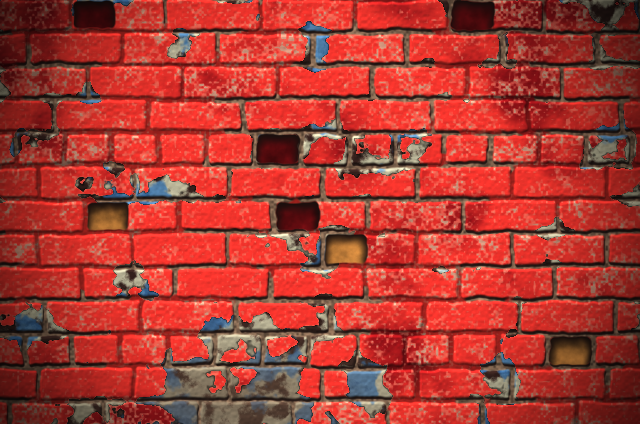
This texture is drawn by a Shadertoy shader. Its source:

```glsl
// A weathered brick wall under peeling red paint: warped courses of long bricks with
// two header courses. Noise decides where paint bridges the joints or flakes off;
// a stratified hash knocks out half bricks, and relief lighting finishes the surface.

#define BRICK_W 0.2235    // brick pitch, in canvas heights
#define ROW_H 0.079       // course pitch
#define TOP_JOINT 0.0745  // depth of the first bed joint
#define JOINT 0.0056      // half width of a joint
#define PEEL_LEVEL 0.71   // higher keeps more paint
#define HOLE_BLOCK 5.0    // one hole per block of half bricks
#define RELIEF 0.85       // strength of the lighting

const vec3 RED = vec3(0.93, 0.20, 0.17), DEEP_RED = vec3(0.56, 0.07, 0.09);
const vec3 SALMON = vec3(0.93, 0.48, 0.39), SOOT = vec3(0.13, 0.08, 0.07);
const vec3 MORTAR = vec3(0.47, 0.37, 0.29), CREAM = vec3(0.71, 0.69, 0.58);
const vec3 OCHRE = vec3(0.66, 0.43, 0.20), BLUE = vec3(0.20, 0.42, 0.64);

// Joint position of each course, in bricks from the centre line
const float SHIFT[13] = float[](0.37, -0.08, 0.55, 0.19, 0.30, 0.03, 0.51,
                                0.03, -0.52, 0.11, -0.11, 0.03, -0.28);

float hash(vec2 p) {
    vec3 q = fract(p.xyx * 0.1031);
    q += dot(q, q.yzx + 33.33);
    return fract((q.x + q.y) * q.z);
}

float noise(vec2 p) {
    vec2 i = floor(p), f = fract(p);
    f = f * f * (3.0 - 2.0 * f);
    return mix(mix(hash(i), hash(i + vec2(1, 0)), f.x),
               mix(hash(i + vec2(0, 1)), hash(i + vec2(1, 1)), f.x), f.y);
}

float fbm(vec2 p) {
    float sum = 0.0, amp = 0.516;
    for (int i = 0; i < 5; i++) {
        sum += amp * noise(p);
        p = mat2(1.6, 1.2, -1.2, 1.6) * p + 17.3;
        amp *= 0.5;
    }
    return sum;
}

float box(vec2 p, vec2 halfSize, float radius) {
    vec2 q = abs(p) - halfSize + radius;
    return length(max(q, 0.0)) + min(max(q.x, q.y), 0.0) - radius;
}

// Signed distance to the brick; also its id, the local half brick and the hole distance
float bricks(vec2 p, out vec2 id, out vec2 halfPos, out float hole) {
    p += 0.007 * (vec2(noise(p * 16.0), noise(p * 16.0 + 40.0)) - 0.5);
    p += 0.004 * (vec2(noise(p * 70.0), noise(p * 70.0 + 90.0)) - 0.5);
    float v = (1.0 - p.y - TOP_JOINT) / ROW_H + 1.0;
    float row = clamp(floor(v), 0.0, 12.0);
    float x = p.x / BRICK_W - SHIFT[int(row)];
    float split = mod(row, 6.0) == 4.0 ? 2.0 : 1.0;
    id = vec2(floor(x * split), row);

    // Pick one half brick in every block to be missing
    vec2 cell = vec2(floor(x * 2.0), row);
    vec2 block = floor(cell / HOLE_BLOCK);
    vec2 pick = floor(HOLE_BLOCK * vec2(hash(block + 31.0), hash(block + 57.0)));
    vec2 halfSize = vec2(BRICK_W * 0.5, ROW_H);
    halfPos = fract(vec2(x * 2.0, v)) - 0.5;
    hole = cell - block * HOLE_BLOCK == pick
         ? box(halfPos * halfSize, halfSize * 0.5 - 0.006, 0.012) : 1.0;

    vec2 size = vec2(BRICK_W / split, ROW_H);
    vec2 local = (fract(vec2(x * split, v)) - 0.5) * size;
    return box(local, size * 0.5 - JOINT * (0.65 + 0.7 * hash(id + 11.0)), 0.006);
}

float relief(vec2 p) {
    vec2 id, halfPos;
    float hole, d = bricks(p, id, halfPos, hole);
    return 0.6 * fbm(p * 22.0) + 0.3 * noise(p * 130.0) - smoothstep(-0.006, 0.004, d);
}

void mainImage(out vec4 fragColor, in vec2 fragCoord) {
    vec2 p = (fragCoord - vec2(0.5 * iResolution.x, 0.0)) / iResolution.y;
    vec2 c = p - vec2(0.0, 0.5);
    float px = 1.2 / iResolution.y;
    vec2 id, halfPos, aboveId, abovePos;
    float hole, aboveHole;
    float d = bricks(p, id, halfPos, hole);
    float above = bricks(p + vec2(-0.002, 0.006), aboveId, abovePos, aboveHole);
    float joint = smoothstep(-px, px, d);
    float grain = noise(p * 170.0), mottled = fbm(p * 34.0);
    float centre = exp(-4.0 * dot(c, c));

    // Red paint: deep patches, scuffs and pale specks
    vec3 paint = mix(DEEP_RED, RED, smoothstep(0.22, 0.50, fbm(p * 6.0 + 5.0)));
    float scuff = 0.45 * grain + 0.55 * mottled + 0.16 * hash(id);
    paint = mix(paint, SALMON, 0.65 * smoothstep(0.56, 0.78, scuff));
    paint = mix(paint, CREAM, 0.6 * smoothstep(0.79, 0.85, scuff));
    paint *= 1.0 - 0.35 * joint;

    // Older coats and bare masonry under the flakes
    vec2 wornPos = (p - vec2(-0.20, 0.06)) / vec2(0.34, 0.13);
    float worn = exp(-dot(wornPos, wornPos));
    vec3 under = mix(SOOT * 1.5, CREAM, smoothstep(0.34, 0.56, mottled));
    under = mix(under, BLUE, 0.8 * smoothstep(0.57, 0.65, fbm(p * 13.0 + 70.0)));
    under = mix(under, MORTAR * 0.8, 0.65 * worn);

    // Flakes start at brick edges, with a pale lip and a shadow under it
    float peel = fbm(p * 9.0 + 23.0) + 0.19 * worn + 0.03 * centre
               + 0.10 * smoothstep(-0.014, 0.0, d) - PEEL_LEVEL;
    under *= mix(0.45, 1.0, smoothstep(0.0, 0.025, peel));
    vec3 col = mix(paint, SALMON, 0.55 * smoothstep(-0.014, 0.0, peel));
    col = mix(col, under, smoothstep(-0.004, 0.004, peel));

    // Open joints, shaded by the brick above
    float bare = fbm(p * 5.0 + 61.0) + 0.13 * centre - 0.05;
    float open = joint * max(smoothstep(0.47, 0.50, bare), smoothstep(0.0, 0.01, peel));
    vec3 mortar = MORTAR * (0.65 + 0.7 * grain);
    mortar = mix(mortar, SOOT, 0.85 * smoothstep(0.002, -0.002, above));
    col = mix(col, mortar, open);

    // Light falling from above
    float slope = relief(p) - relief(p + vec2(-0.001, 0.003));
    col *= clamp(1.0 + RELIEF * slope, 0.45, 1.4);

    // Missing half bricks: rubble fading into shadow at the top and sides
    vec3 rubble = mix(OCHRE, DEEP_RED * 0.6, step(0.65, hash(id + 83.0)));
    rubble *= 0.4 + 1.1 * fbm(p * 26.0 + 9.0);
    float lit = smoothstep(-0.45, 0.0, halfPos.y) * smoothstep(0.5, 0.25, abs(halfPos.x));
    rubble = mix(SOOT * 0.7, rubble, lit);
    col = mix(col, rubble, smoothstep(px, -px, hole));

    // Darkened corners
    col *= mix(1.04, 0.30, smoothstep(0.12, 0.85, dot(c, c)));
    fragColor = vec4(clamp(col, 0.0, 1.0), 1.0);
}
```
